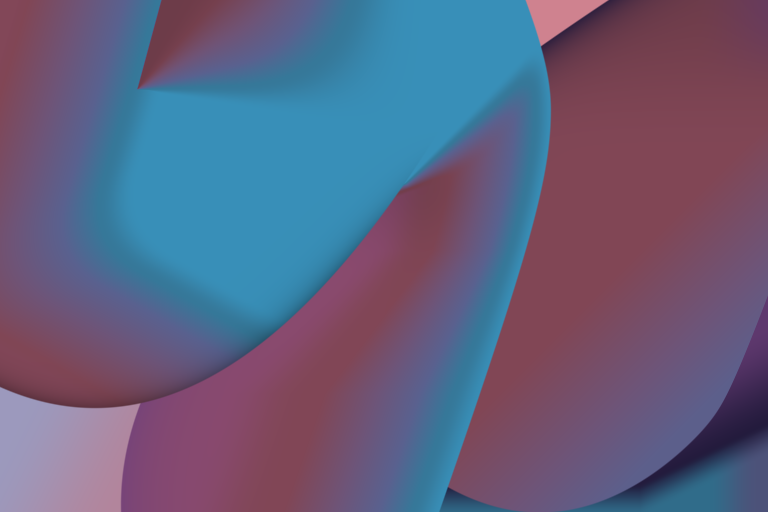
A Shadertoy shader for this background:

```glsl
// Soft folded ribbons: a blue S-shaped fold over a magenta strip and a maroon lobe.
// Each sheet is cut out by a curve; a scalar "tone" field per sheet, made from
// distances and angles to its creases, is coloured through one shared ramp.

const vec3 MAGENTA = vec3(0.54, 0.29, 0.43);
const vec3 MAROON  = vec3(0.505, 0.275, 0.335);
const vec3 PLUM    = vec3(0.43, 0.33, 0.47);
const vec3 SLATE   = vec3(0.35, 0.38, 0.56);
const vec3 TEAL    = vec3(0.21, 0.47, 0.60);
const vec3 BLUE    = vec3(0.22, 0.56, 0.72);
const vec3 VIOLET  = vec3(0.37, 0.22, 0.43);
const vec3 NAVY    = vec3(0.13, 0.10, 0.23);
const vec3 LAVENDER = vec3(0.61, 0.60, 0.74);
const vec3 ROSE    = vec3(0.70, 0.52, 0.61);
const vec3 CORAL   = vec3(0.81, 0.51, 0.56);

const vec2 FOLD_BOTTOM = vec2(0.1855, 0.203);  // lowest point of the S fold
const float FOLD_CURVE = 1.2;
const vec2 RIM_PEAK = vec2(1.076, 0.785);      // rightmost point of the ribbon
const float RIM_ROUND = 0.074;
const vec2 CREASE_TIP = vec2(0.268, 0.825);    // end of the upper left crease
const vec2 PINCH = vec2(0.791, 0.643);         // where the strip leaves the fold

// Smooth coverage of the side where d is positive.
float cover(float d) {
    float px = 1.0 / iResolution.y;
    return smoothstep(-px, px, d);
}

float smoothMin(float a, float b, float k) {
    float h = max(k - abs(a - b), 0.0) / k;
    return min(a, b) - 0.25 * h * h * k;
}

// Shared colour ramp from warm (0) to cool (1).
vec3 ramp(float t) {
    vec3 c = mix(MAGENTA, MAROON, smoothstep(0.0, 0.25, t));
    c = mix(c, PLUM, clamp((t - 0.25) / 0.25, 0.0, 1.0));
    c = mix(c, SLATE, clamp((t - 0.5) / 0.2, 0.0, 1.0));
    c = mix(c, TEAL, clamp((t - 0.7) / 0.15, 0.0, 1.0));
    return mix(c, BLUE, smoothstep(0.85, 1.0, t));
}

vec3 backdrop(vec2 p) {
    vec3 c = mix(LAVENDER, ROSE, smoothstep(0.0, 0.3, p.x + 0.5 * (0.12 - p.y)));
    return mix(c, CORAL, smoothstep(0.3, 0.9, p.y));
}

// Dark pocket in the lower right corner, split by a crease.
vec3 pocket(vec2 p) {
    float d = p.y - max(0.17 + 0.48 * (p.x - 1.5), 0.05);
    vec3 upper = mix(NAVY, VIOLET, smoothstep(-0.02, 0.2, d));
    vec3 lower = mix(TEAL * 0.9, SLATE * 0.85, smoothstep(1.38, 1.48, p.x));
    lower = mix(NAVY, lower, smoothstep(0.0, 0.075, -d + 0.015));
    return mix(lower, upper, smoothstep(-0.012, 0.012, d));
}

// Lower boundary of the lobe, steepening to the right.
float lobeFloor(float x) {
    float u = x - 1.055, knee = x - 1.41;
    return 1.54 * u * u + 0.65 * (knee + sqrt(knee * knee + 0.0009)) - 0.002;
}

vec3 lobe(vec2 p, float topDist) {
    float f = 0.7 * (p.x - 1.055 + 0.512 - p.y);
    vec3 c = ramp(0.25 + 0.42 * clamp((f - 0.14) / 0.3, 0.0, 1.0));
    c *= 1.0 - 0.12 * smoothstep(0.7, 1.0, p.y);
    c = mix(c, VIOLET, 0.6 * smoothstep(1.35, 1.55, p.x) * smoothstep(0.8, 1.0, p.y));
    return mix(c, NAVY, 0.85 * exp(-max(topDist, 0.0) / 0.035));
}

// Strip running down from the pinch; rim is the distance to its right edge.
vec3 strip(vec2 p, float rim, float leftDist) {
    vec2 q = vec2(p.x - PINCH.x, PINCH.y - p.y);
    float across = dot(q, vec2(0.721, 0.697));
    float along = dot(q, vec2(0.697, -0.721));
    across += 0.5 * max(-along, 0.0);
    float width = min(0.18 + 0.43 * max(0.51 - p.y, 0.0), 0.3);
    float v = smoothMin(rim / width, across / (0.015 + 0.45 * max(along, 0.0)), 0.25);
    float tone = max(0.98 - 0.72 * v, 0.25 - 0.25 * smoothstep(1.0, 1.8, v));
    vec3 c = ramp(clamp(tone, 0.0, 1.0));
    c *= 1.0 - 0.12 * exp(-dot(q, q) / 0.012) * smoothstep(0.3, 1.0, v);
    return mix(c, VIOLET * 1.15, 0.65 * exp(-max(leftDist, 0.0) / 0.07));
}

// Front S fold: warm outer band, cool centre and a shaded crease wedge.
vec3 fold(vec2 p, float edgeDist) {
    float side = (p.x + 0.3 * (1.0 - p.y) - 0.307) / 1.044;
    float base = (p.y - 0.502 + 0.57 * (p.x - 0.215)) / 1.15;
    float tone = clamp(0.85 + 2.5 * smoothMin(side, base, 0.12), 0.2, 1.0);
    vec2 r = p - CREASE_TIP;
    float angle = atan(r.y, r.x);
    float wedge = mix(clamp(0.88 - 0.75 * angle, 0.25, 1.0), 1.0, smoothstep(0.45, 0.85, p.x));
    float inside = cover(r.x - 0.27 * r.y) * smoothstep(-0.08, -0.02, r.y + 0.3 * r.x);
    vec3 c = ramp(min(tone, mix(1.0, wedge, inside)));
    c *= 1.0 - 0.15 * inside * smoothstep(0.5, 1.1, angle);
    return c * (1.0 - 0.3 * exp(-max(edgeDist, 0.0) / 0.022) * smoothstep(0.75, 0.45, p.y));
}

void mainImage(out vec4 fragColor, in vec2 fragCoord) {
    vec2 p = fragCoord / iResolution.y;

    // Signed distances to the sheet boundaries.
    float topDist = (0.912 + 0.68 * (p.x - 1.06) - 0.15 * (p.x - 1.06) * (p.x - 1.2) - p.y) / 1.2;
    float slope = 3.08 * (p.x - 1.055);
    float floorDist = (p.y - lobeFloor(p.x)) / sqrt(1.0 + slope * slope);
    float dy = (p.y - RIM_PEAK.y) * (p.y > RIM_PEAK.y ? 0.46 : 0.36);
    float rim = RIM_PEAK.x + RIM_ROUND - length(vec2(RIM_ROUND, dy)) - p.x;
    float ly = min(p.y, 0.4) - 0.014;
    float leftDist = p.x - 0.2363 - 0.97 * ly * ly;
    float u = p.x - FOLD_BOTTOM.x;
    float foldDist = (p.y - FOLD_BOTTOM.y - FOLD_CURVE * u * u) / sqrt(1.0 + 5.76 * u * u);

    // Paint the sheets from back to front.
    vec3 c = backdrop(p);
    c = mix(c, pocket(p), cover(p.x - 0.8) * cover(0.65 - p.y));
    c = mix(c, lobe(p, topDist), cover(topDist) * cover(floorDist) * cover(p.x - 0.8));
    c = mix(c, strip(p, rim, leftDist), cover(rim) * cover(leftDist));
    c = mix(c, fold(p, foldDist), cover(foldDist));
    fragColor = vec4(c, 1.0);
}
```
